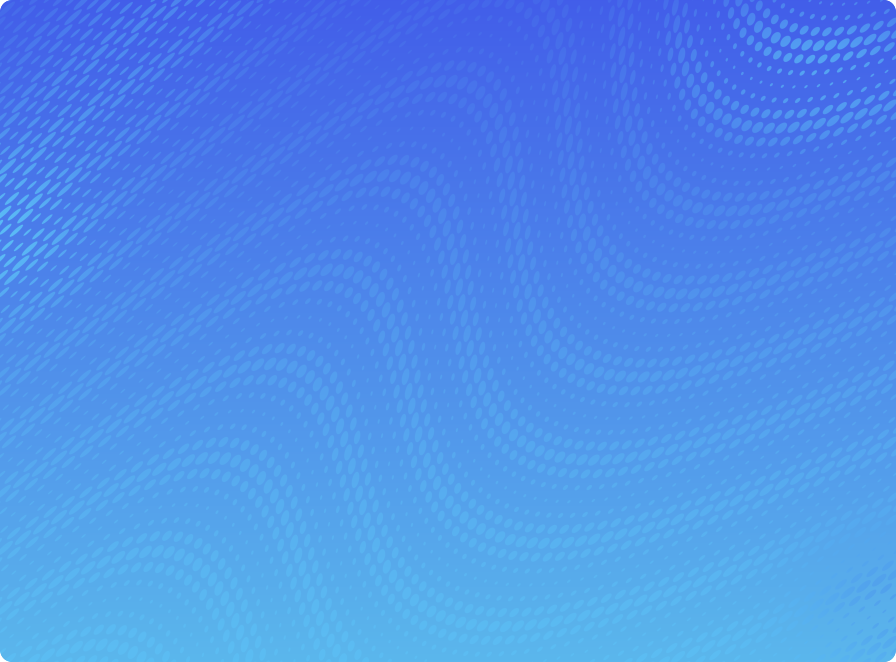
This background is drawn by a Shadertoy shader. Its source:

```glsl
const vec3 SKY_TOP = vec3(0.258, 0.366, 0.912);
const vec3 SKY_BOTTOM = vec3(0.354, 0.716, 0.924);
const vec3 DOT_LIGHT = vec3(0.36, 0.76, 0.97);
const vec3 DOT_SHADE = vec3(0.29, 0.58, 0.93);
const vec3 PAPER = vec3(1.0);

const float CORNER_RADIUS = 0.018;
const float SHEAR = 0.60;         // lean of the direction in which waves repeat
const float WAVE_PERIOD = 0.1325; // vertical distance between bands
const float ROWS_PER_WAVE = 6.0;
const float COLUMN_STEP = 0.018;
const vec2 WAVE_CENTER = vec2(0.989, 0.4735);
const float WAVE_HEIGHT = 0.477;
const float WIDTH_TOP = 0.215;    // waves are steep at the top, gentle below
const float WIDTH_BOTTOM = 0.30;
const float WAVE_TILT = 0.544;
const float LEFT_START = 0.733;   // left of this the waves steepen
const float LEFT_SOFTNESS = 0.106;
const float LEFT_SLOPE = 0.58;
const float DOT_MIN = 0.11;
const float DOT_MAX = 0.40;
const float TAU = 6.2831853;

float softSpot(vec2 p, vec2 center, vec2 size) {
    vec2 d = (p - center) / size;
    return exp(-dot(d, d));
}

// Smooth version of max(x, 0)
float softRamp(float x, float softness) {
    return 0.5 * (x + sqrt(x * x + softness * softness));
}

// Maps the canvas to a warped lattice: x counts columns, y counts rows
vec2 waveLattice(vec2 p) {
    float u = p.x + SHEAR * p.y;
    float t = u - WAVE_CENTER.x;
    float left = softRamp(LEFT_START - u, LEFT_SOFTNESS);
    float width = mix(WIDTH_TOP, WIDTH_BOTTOM, p.y);
    float crest = WAVE_CENTER.y + WAVE_HEIGHT * tanh(t / width)
                - WAVE_TILT * t + LEFT_SLOPE * left;
    float row = (p.y - crest) * ROWS_PER_WAVE / WAVE_PERIOD;
    return vec2(u / COLUMN_STEP, row);
}

// Coverage of the dots, whose size swells along each band
float dotCoverage(vec2 p) {
    vec2 lattice = waveLattice(p);
    vec2 cell = floor(lattice + 0.5);
    vec2 q = lattice - cell;
    float rowSwell = 0.5 + 0.5 * cos(TAU * cell.y / ROWS_PER_WAVE);
    float columnSwell = mix(0.45, 1.0, mod(cell.x, 2.0));

    // On the far left the columns stand out instead of the rows
    float columnar = 1.0 - smoothstep(0.15, 0.45, p.x + SHEAR * p.y);
    float swell = mix(rowSwell, columnSwell, 0.7 * columnar);
    float radius = mix(DOT_MIN, DOT_MAX, swell);

    float dist = length(q);
    vec2 dir = q / max(dist, 1e-4);
    float blur = length(vec2(dot(dir, dFdx(lattice)), dot(dir, dFdy(lattice))));
    return 1.0 - smoothstep(-0.7 * blur, 0.7 * blur, dist - radius);
}

// Opacity of the dots: faint at the top centre, bright in the upper corners
float dotOpacity(vec2 p, float aspect) {
    float base = 0.09 + 0.17 * p.y + 0.29 * p.y * p.y;
    float leftGlow = softSpot(p, vec2(0.0, 0.36), vec2(0.13, 0.12));
    float diagonal = (p.x + 0.75 * p.y - 0.25) / 0.15;
    float leftBand = exp(-diagonal * diagonal) * (1.0 - smoothstep(0.38, 0.52, p.y));
    float rightGlow = softSpot(p, vec2(aspect - 0.11, 0.10), vec2(0.20, 0.12));
    return min(base + 0.42 * leftGlow + 0.30 * leftBand + 0.55 * rightGlow, 0.9);
}

float roundedCanvas(vec2 p, vec2 size) {
    vec2 d = abs(p - 0.5 * size) - 0.5 * size + CORNER_RADIUS;
    return length(max(d, 0.0)) - CORNER_RADIUS;
}

void mainImage(out vec4 fragColor, in vec2 fragCoord) {
    // Height is one unit, y runs downwards
    float pixel = 1.0 / iResolution.y;
    float aspect = iResolution.x * pixel;
    vec2 p = vec2(fragCoord.x, iResolution.y - fragCoord.y) * pixel;

    // Sky
    vec3 color = mix(SKY_TOP, SKY_BOTTOM, p.y);

    // Wavy halftone, darker than the sky in the lower right
    float shade = softSpot(p, vec2(aspect, 0.90), vec2(0.14, 0.12));
    vec3 dotColor = mix(DOT_LIGHT, DOT_SHADE, shade);
    color = mix(color, dotColor, dotCoverage(p) * dotOpacity(p, aspect));

    // Rounded corners
    float edge = roundedCanvas(p, vec2(aspect, 1.0));
    color = mix(color, PAPER, smoothstep(-0.5 * pixel, 0.5 * pixel, edge));

    fragColor = vec4(color, 1.0);
}
```
